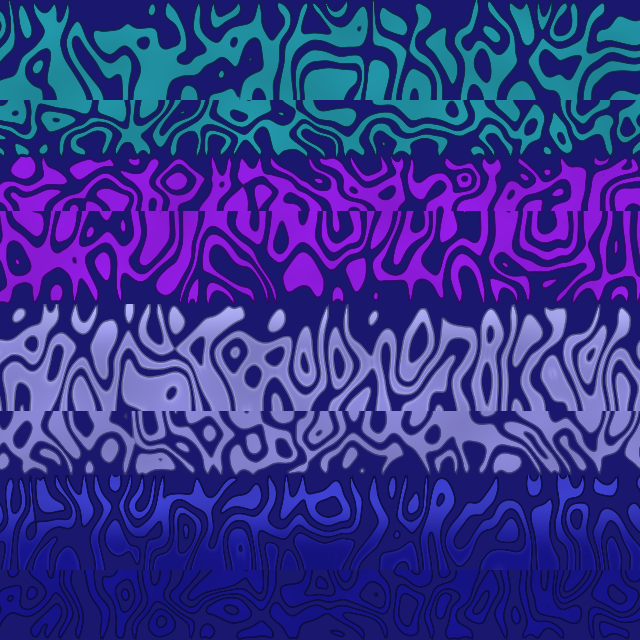
Write a three.js fragment shader that draws this pattern.

```glsl
// Four stacked colour bands of labyrinth-like contour stripes on deep indigo.
// Each band has a seam; stripes are level sets of warped gradient noise that
// swell near the seam and taper out towards the outer edges of the band.
varying vec2 vUv;

vec2 hashGradient(vec2 cell) {
  vec3 h = fract(cell.xyx * vec3(0.1031, 0.1030, 0.0973));
  h += dot(h, h.yzx + 33.33);
  return normalize(fract((h.xx + h.yz) * h.zy) - 0.4999);
}

float gradientNoise(vec2 p) {
  vec2 i = floor(p), f = p - i;
  vec2 u = f * f * f * (f * (f * 6.0 - 15.0) + 10.0);
  float a = dot(hashGradient(i), f);
  float b = dot(hashGradient(i + vec2(1.0, 0.0)), f - vec2(1.0, 0.0));
  float c = dot(hashGradient(i + vec2(0.0, 1.0)), f - vec2(0.0, 1.0));
  float d = dot(hashGradient(i + 1.0), f - 1.0);
  return mix(mix(a, b, u.x), mix(c, d, u.x), u.y);
}

// Distance from the seam: 0 on it, 1 at the far edge of the section
float seamDistance(float y, float seam, float edge) {
  return (y - seam) / (edge - seam);
}

// Positive inside the stripes, negative in the gaps
float stripeField(vec2 p, float seam, float edge, float id) {
  float d = seamDistance(p.y, seam, edge);
  float rows = abs(edge - seam) > 0.12 ? 1.45 : 1.3;
  float eased = mix(d, smoothstep(0.0, 1.0, d), 0.8);
  vec2 q = vec2(p.x * 18.0, eased * rows + 0.37) + id * vec2(37.3, 11.0);
  q += 0.3 * vec2(gradientNoise(q * 0.9 + 71.0), gradientNoise(q * 0.9 + 143.0));
  float phase = 18.0 * gradientNoise(q) + 5.0 * gradientNoise(q * 0.43 + 19.0);
  float threshold = mix(-0.36, 0.48, d * d) + 0.6 * smoothstep(0.85, 1.0, d);
  threshold += 0.3 * gradientNoise(q * 0.5 + 57.0);
  return sin(phase) - threshold;
}

void main() {
  vec2 p = vUv;

  // Band layout: bottom, seam, top
  vec3 span = vec3(0.0, 0.110, 0.258);
  float band = 0.0;
  if (p.y > 0.755) { span = vec3(0.755, 0.844, 1.0); band = 3.0; }
  else if (p.y > 0.525) { span = vec3(0.525, 0.671, 0.755); band = 2.0; }
  else if (p.y > 0.258) { span = vec3(0.258, 0.358, 0.525); band = 1.0; }
  bool above = p.y > span.y;
  float edge = above ? span.z : span.x;
  float id = band * 2.0 + (above ? 1.0 : 0.0);
  float d = seamDistance(p.y, span.y, edge);

  // Field over its slope approximates the distance to the stripe border
  vec2 e = vec2(0.0006, 0.0);
  float field = stripeField(p, span.y, edge, id);
  vec2 slope = vec2(stripeField(p + e.xy, span.y, edge, id),
                    stripeField(p + e.yx, span.y, edge, id)) - field;
  float dist = field * e.x / max(length(slope), 0.006);
  float inside = smoothstep(-0.0009, 0.0009, dist);
  float outline = 1.0 - smoothstep(0.0006, 0.0021, abs(dist));
  float rim = exp(-max(dist, 0.0) / 0.003);
  float shade = 0.96 + 0.12 * gradientNoise(p * vec2(9.0, 12.0));

  // Fill and outline of each band
  vec3 ground = vec3(0.10, 0.09, 0.43);
  vec3 fill = vec3(0.13, 0.58, 0.65);
  vec3 ink = vec3(0.05, 0.14, 0.26);
  if (band == 2.0) {
    fill = vec3(0.58, 0.11, 0.90);
    ink = vec3(0.20, 0.03, 0.38);
  } else if (band == 1.0) {
    fill = vec3(0.54, 0.53, 0.84);
    ink = vec3(0.22, 0.22, 0.44);
    if (above) {
      float glow = max(rim, smoothstep(0.55, 1.0, d));
      fill = mix(fill, vec3(0.71, 0.71, 1.0), glow);
      ink = vec3(0.34, 0.35, 0.52);
    }
  } else if (band == 0.0) {
    fill = vec3(0.09, 0.08, 0.55);
    ink = vec3(0.04, 0.04, 0.24);
    if (above) {
      float glow = max(rim * 0.6, smoothstep(0.15, 0.75, d));
      fill = mix(fill, vec3(0.24, 0.25, 0.82), glow);
    }
  }

  vec3 color = mix(ground, fill * shade, inside);
  color = mix(color, ink, outline * 0.85);
  gl_FragColor = vec4(color, 1.0);
}
```
